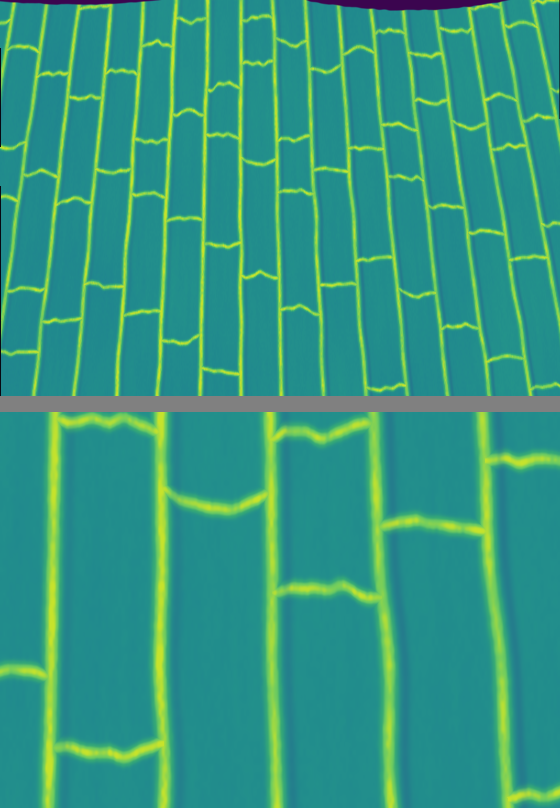
Top, the full canvas; bottom, a detail of the centre.
Write a WebGL 1 fragment shader that draws this pattern.

```glsl
precision highp float;
// A fan of tall cells: glowing yellow-green walls on teal, converging upward.
// Perspective columns hold cross walls on half-length slots; each column keeps
// alternate slots and may swap parity once, leaving a single short cell.
uniform vec2 u_resolution;

float hash(vec2 p) {
  vec3 q = fract(vec3(p.xyx) * 0.1031);
  q += dot(q, q.yzx + 33.33);
  return fract((q.x + q.y) * q.z);
}

float noise(vec2 p) {
  vec2 i = floor(p), f = fract(p);
  f = f * f * (3.0 - 2.0 * f);
  return mix(mix(hash(i), hash(i + vec2(1.0, 0.0)), f.x),
             mix(hash(i + vec2(0.0, 1.0)), hash(i + 1.0), f.x), f.y);
}

// Row position where a column swaps from even to odd slots
float paritySwap(float column) {
  float family = floor(mod(column, 3.0) + 0.5);
  if (family < 0.5) return 0.4 - 0.45 * column;
  if (family < 1.5) return column > 0.0 ? 1.8 - 0.06 * column : -4.0 * (column + 4.0);
  return mod(column, 2.0) < 0.5 ? 4.0 * sign(column) : 1.2 - 0.06 * column;
}

float glow(float dist, float width) {
  return exp(-dist * dist / (width * width));
}

// Glow of the nearest cross wall in a column
float crossWall(float column, float across, float row, float rowHeight) {
  float phase = 0.25 * column + 0.28 + 0.004 * column
              + 0.07 * cos(0.6 * (column - 4.7));
  float slot = floor((row - phase) * 2.0 + 0.5);
  float wallRow = phase + 0.5 * slot;
  float parity = step(paritySwap(column), wallRow);
  if (abs(mod(slot, 2.0) - parity) > 0.5) return 0.0;

  vec2 seed = vec2(column + 31.0, slot + 47.0);
  float tilt = (hash(seed) - 0.45) * 0.022 * (across - 0.5);
  float bend = (hash(seed + 9.0) - 0.5) * 0.014 * cos(6.2832 * across);
  float ripple = (noise(vec2(across * 6.0, 0.0) + seed * 11.0) - 0.5) * 0.009;
  float dist = (row - wallRow) * rowHeight + tilt + bend + ripple;
  float strength = 0.72 + 0.25 * noise(vec2(across * 9.0, 3.0) + seed * 5.0);
  return strength * glow(dist, 0.0064);
}

// Teal through green to yellow
vec3 wallRamp(float t) {
  vec3 col = mix(vec3(0.13, 0.55, 0.55), vec3(0.20, 0.65, 0.47), smoothstep(0.0, 0.35, t));
  col = mix(col, vec3(0.44, 0.80, 0.37), smoothstep(0.3, 0.68, t));
  return mix(col, vec3(0.78, 0.89, 0.17), smoothstep(0.62, 1.0, t));
}

void main() {
  vec2 p = gl_FragCoord.xy / u_resolution.y;
  p.y = 1.0 - p.y;
  float aspect = u_resolution.x / u_resolution.y;
  float pixel = 1.0 / u_resolution.y;

  // Perspective grid coordinates
  float spacing = 0.0816 + 0.0233 * p.y;
  float u = (p.x - 0.608) / spacing;
  u += 0.05 * (noise(vec2(u + 40.0, p.y * 11.0)) - 0.5);
  float column = floor(u);
  float row = p.y / (2.62 * spacing);
  float rowHeight = 2.62 * spacing * spacing / 0.0816;

  // Long walls, brightest left of centre
  float line = floor(u + 0.5);
  float side = (u - line) * spacing;
  float strength = 0.78 + 0.15 * glow(p.x - 0.48, 0.3)
                 + 0.2 * (noise(vec2(line * 13.0 + 200.0, p.y * 35.0)) - 0.5);
  float longWall = strength * glow(side, 0.0066);
  float wall = max(longWall, crossWall(column, u - column, row, rowHeight));

  // Fine grain on walls, cloudy tint and faint streaks in cells
  float grain = noise(p * vec2(360.0, 150.0)) - 0.5;
  wall = clamp(wall * (1.0 + 0.16 * grain), 0.0, 1.0);
  vec3 col = wallRamp(wall);
  float cloud = noise(p * vec2(7.0, 4.0) + 5.0) - 0.5;
  float streak = noise(vec2(u * 12.0 + 300.0, p.y * 14.0)) - 0.5;
  float tint = 0.03 * cloud + 0.014 * streak + 0.012 * grain + 0.012 * (p.x - 0.7);
  col += (1.0 - wall) * tint * vec3(0.3, 1.0, -0.3);

  // Bluish shadow along the right of long walls
  float shadow = glow(side - 0.0135, 0.0042) * (0.5 + 0.5 * smoothstep(0.4, 0.9, p.x));
  col = mix(col, vec3(0.15, 0.43, 0.55), 0.55 * shadow * (1.0 - wall));

  // Ragged purple scallops on the top edge
  float left = (p.x - 0.19) / 0.21, right = (p.x - 1.03) / 0.26;
  float depth = max(0.011 * (1.0 - left * left), 0.026 * (1.0 - right * right));
  depth += 0.003 * (noise(vec2(p.x * 70.0, 2.0)) - 0.5);
  float scallop = 1.0 - smoothstep(depth - pixel, depth + pixel, p.y);
  col = mix(col, vec3(0.23, 0.02, 0.31), scallop);

  // Thin dark slivers at the sides
  float leftGap = step(0.12, p.y) * (1.0 - step(0.37, p.y)) + step(0.47, p.y);
  float sliver = leftGap * (1.0 - smoothstep(0.001, 0.004, p.x));
  sliver += (1.0 - step(0.3, p.y)) * (1.0 - smoothstep(0.0, 0.003, aspect - p.x));
  col = mix(col, vec3(0.03, 0.02, 0.06), clamp(sliver, 0.0, 1.0));

  gl_FragColor = vec4(clamp(col, 0.0, 1.0), 1.0);
}
```
